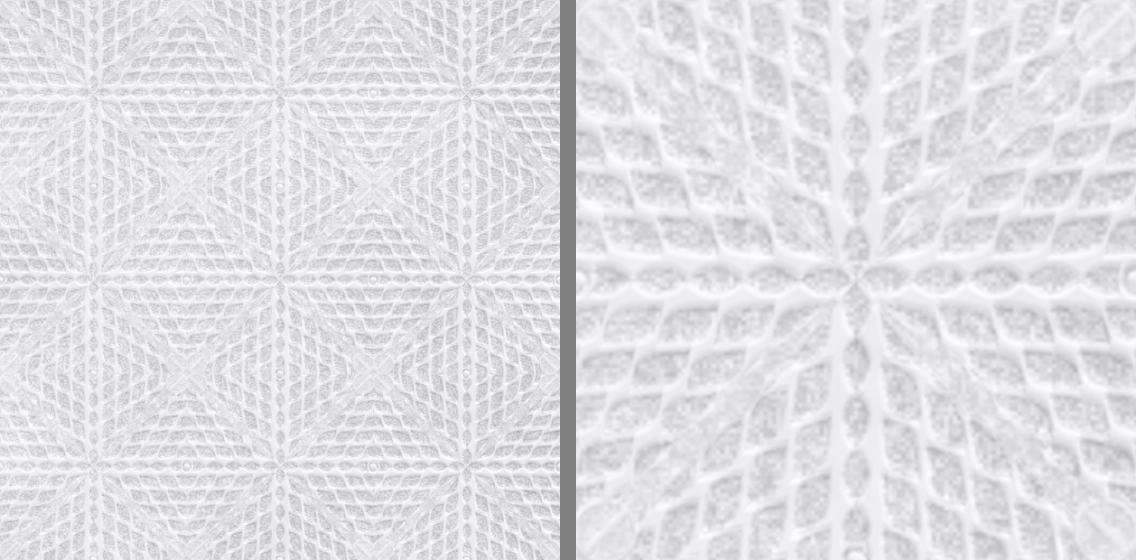
Left: the whole. Right: its middle third, enlarged.
Give the GLSL for this pattern, as a Shadertoy shader.

```glsl
// Embossed white glass: three by three star tiles of leaf-shaped pockets.
// Each tile is folded into one wedge, filled with a staggered leaf lattice,
// then lit from above, with frosted grain inside the pockets.

const float TILES = 3.0;
const vec2 LEAF_STEP = vec2(0.1, 0.08);
const vec3 GLASS_TINT = vec3(1.0, 0.995, 1.004);

float hash(vec2 p) {
    return fract(sin(dot(p, vec2(127.1, 311.7))) * 43758.545);
}

float valueNoise(vec2 p) {
    vec2 cell = floor(p), f = fract(p);
    f = f * f * (3.0 - 2.0 * f);
    return mix(mix(hash(cell), hash(cell + vec2(1, 0)), f.x),
               mix(hash(cell + vec2(0, 1)), hash(cell + vec2(1, 1)), f.x), f.y);
}

// Approximate distance to a pointed leaf along x, bent into a slight S
float leafDistance(vec2 p, vec2 halfSize, float bend) {
    float t = p.x / halfSize.x;
    float y = p.y + bend * sin(3.14159 * clamp(t, -1.0, 1.0));
    return 0.8 * (abs(y) - halfSize.y * (1.0 - t * t));
}

vec2 rotate(vec2 p, float angle) {
    float c = cos(angle), s = sin(angle);
    return vec2(c * p.x + s * p.y, c * p.y - s * p.x);
}

// Nearest leaf of the staggered rows; row zero is a slim chain on the axis
float leafLattice(vec2 q) {
    float nearest = 1.0;
    float baseRow = floor(q.y / LEAF_STEP.y + 0.5);
    for (int j = -1; j <= 1; j++) {
        float row = baseRow + float(j);
        if (row < 0.0) continue;
        float stagger = 0.5 + 0.5 * mod(row, 2.0);
        float baseColumn = floor(q.x / LEAF_STEP.x - stagger + 0.5);
        for (int i = -1; i <= 1; i++) {
            vec2 center = vec2(baseColumn + float(i) + stagger, row) * LEAF_STEP;
            bool onAxis = row < 0.5;
            float slope = clamp(center.y / max(center.x, 0.01), 0.0, 1.0);
            float tilt = onAxis ? 0.0 : 0.52 + 0.16 * slope;
            vec2 size = onAxis ? vec2(0.05, 0.024) : vec2(0.064, 0.031);
            float bend = onAxis ? 0.0 : 0.006;
            nearest = min(nearest, leafDistance(rotate(q - center, tilt), size, bend));
        }
    }
    return nearest;
}

float cover(float d, float blur) {
    return 1.0 - smoothstep(-blur, blur, d);
}

// Pocket depth from 0 on the ridges to 1 on the leaf floors
float pocketDepth(vec2 p, float blur) {
    vec2 q = abs(fract(p) - 0.5);
    q = vec2(max(q.x, q.y), min(q.x, q.y));
    float along = (q.x + q.y) * 0.70711;
    float across = (q.x - q.y) * 0.70711;
    float spread = smoothstep(-0.05, 0.28, along);

    // Leaves, kept clear of the diagonal, with a ring at the tile edge
    float leaves = max(leafLattice(q), 0.024 * spread - across);
    float ringRadius = length(q - vec2(0.5, 0.0));
    leaves = max(leaves, 0.034 - ringRadius);
    leaves = min(leaves, abs(ringRadius - 0.021) - 0.005);

    // Shallow ovals along the diagonal, narrowing towards the star
    float ovalStep = 0.1179;
    float ovalX = (fract(along / ovalStep) - 0.5) * ovalStep;
    float ovals = leafDistance(vec2(ovalX, across), vec2(0.064, 0.034 * spread), 0.0);
    ovals = max(ovals, 0.05 - along);

    // Four-petal clover at the tile corner, split by thin crossing ridges
    vec2 corner = vec2(0.5) - q;
    float petal = length(corner - vec2(0.053)) - 0.052;
    float outside = smoothstep(0.0, 0.012, petal);
    float clover = max(petal, 0.006 - across);

    float carved = max(cover(leaves, blur), 0.6 * cover(ovals, blur));
    return max(carved * outside, 0.5 * cover(clover, blur));
}

void mainImage(out vec4 fragColor, in vec2 fragCoord) {
    vec2 uv = fragCoord / iResolution.xy;
    vec2 p = uv * TILES;
    float blur = max(0.006, 0.8 * TILES / iResolution.y);

    // Relief lit from the top
    float depth = pocketDepth(p, blur);
    vec2 lightStep = vec2(0.003, 0.011);
    float slope = pocketDepth(p + lightStep, blur) - pocketDepth(p - lightStep, blur);

    // Fine frost, crinkled wear and broad uneven light
    float frost = 0.7 * valueNoise(uv * 390.0) + 0.4 * valueNoise(uv * 200.0 + 7.0) - 0.55;
    float wear = valueNoise(uv * vec2(70.0, 55.0) + 3.0) - 0.5;
    float broad = valueNoise(uv * 4.0 + 11.0) - 0.5;
    float contrast = 0.88 + 0.25 * uv.x + 0.3 * broad;

    float tone = 0.931 - 0.080 * depth * contrast;
    tone += 0.056 * slope * contrast;
    tone += frost * mix(0.012, 0.17, depth);
    tone += wear * mix(0.022, 0.05, depth) - 0.026 * broad;
    fragColor = vec4(clamp(tone * GLASS_TINT, 0.0, 1.0), 1.0);
}
```
